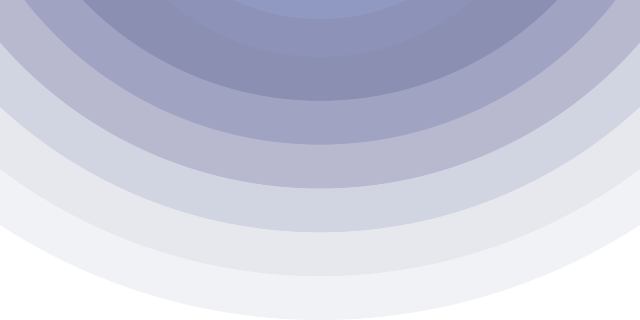
Give the GLSL for this background, as a Shadertoy shader.

```glsl
// Nested pale blue and violet discs hanging from above a white ground.

// Paints a disc whose lowest point is at height bottom on the centre line.
void paintDisc(inout vec3 color, vec2 p, float bottom, float radius, vec3 discColor) {
    float distanceToEdge = length(p - vec2(0.0, bottom + radius)) - radius;
    float halfPixel = 0.5 / iResolution.y;
    color = mix(color, discColor, 1.0 - smoothstep(-halfPixel, halfPixel, distanceToEdge));
}

void mainImage(out vec4 fragColor, in vec2 fragCoord) {
    // Canvas height is one unit; x is zero at the centre.
    vec2 p = vec2(fragCoord.x - 0.5 * iResolution.x, fragCoord.y) / iResolution.y;

    // Radii and colours, from the outer disc inwards.
    float radii[8] = float[8](1.833, 1.661, 1.471, 1.324, 1.170, 1.031, 0.729, 0.642);
    vec3 discColors[8] = vec3[8](
        vec3(0.945, 0.949, 0.965),
        vec3(0.906, 0.910, 0.929),
        vec3(0.820, 0.835, 0.882),
        vec3(0.722, 0.725, 0.812),
        vec3(0.627, 0.643, 0.761),
        vec3(0.545, 0.565, 0.702),
        vec3(0.549, 0.573, 0.722),
        vec3(0.565, 0.600, 0.757));

    // Evenly stepped discs; the innermost sits slightly lower.
    vec3 color = vec3(1.0);
    for (int i = 0; i < 8; i++) {
        float bottom = i < 7 ? 0.137 * float(i) : 0.940;
        paintDisc(color, p, bottom, radii[i], discColors[i]);
    }
    fragColor = vec4(color, 1.0);
}
```
